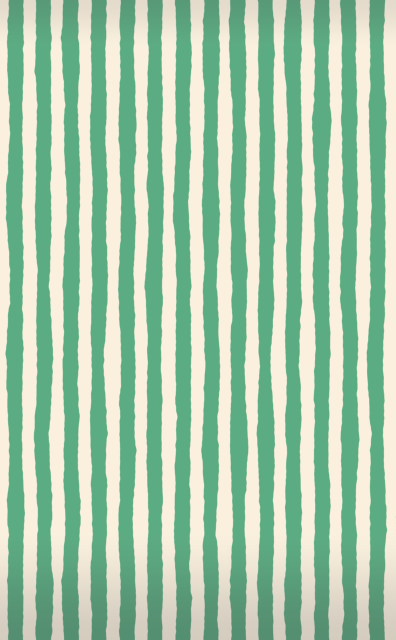
Write a Shadertoy shader that draws this pattern.

```glsl
// Hand-cut vertical stripes, green on cream, shaded towards top and bottom.
// Each stripe is a cell of a repeat; its two edges wander separately with
// one-dimensional gradient noise at a broad and a fine scale.

#define PERIOD 0.0704       // stripe spacing, in canvas widths
#define FIRST_CENTER 0.0390 // centre of the first stripe, in canvas widths
#define STRIPE_WIDTH 0.535  // green share of one period
#define DRIFT 0.09          // broad edge wander, in periods
#define ROUGHNESS 0.032     // fine edge wander, in periods
#define TOP_SHADE 0.09
#define BOTTOM_SHADE 0.15
#define CREAM vec3(0.984, 0.943, 0.872)
#define GREEN vec3(0.362, 0.675, 0.513)

float hash(vec2 p) {
    vec3 q = fract(vec3(p.xyx) * 0.1031);
    q += dot(q, q.yzx + 33.33);
    return fract((q.x + q.y) * q.z);
}

// Gradient noise along t, independent for each seed
float gradientNoise(float t, float seed) {
    float i = floor(t), f = fract(t);
    float a = (2.0 * hash(vec2(i, seed)) - 1.0) * f;
    float b = (2.0 * hash(vec2(i + 1.0, seed)) - 1.0) * (f - 1.0);
    float u = f * f * f * (f * (f * 6.0 - 15.0) + 10.0);
    return 2.0 * mix(a, b, u);
}

// Sideways offset of one edge at height y
float edgeWander(float y, float seed) {
    return DRIFT * gradientNoise(y * 5.0 + 11.0, seed)
         + ROUGHNESS * gradientNoise(y * 24.0 + 37.0, seed + 50.0)
         + 0.5 * ROUGHNESS * gradientNoise(y * 70.0 + 91.0, seed + 100.0);
}

// Signed distance to the stripe in this cell, in periods
float stripeDistance(vec2 p) {
    float x = (p.x - FIRST_CENTER) / PERIOD + 0.5;
    float id = floor(x) + 3.0;
    float local = fract(x) - 0.5;
    float shift = 0.07 * (hash(vec2(id, 7.0)) - 0.5)
                + 0.05 * gradientNoise(p.y * 2.2 + 5.0, id + 200.0);
    float left = shift - 0.5 * STRIPE_WIDTH + edgeWander(p.y, 2.0 * id);
    float right = shift + 0.5 * STRIPE_WIDTH + edgeWander(p.y, 2.0 * id + 1.0);
    return max(left - local, local - right);
}

void mainImage(out vec4 fragColor, in vec2 fragCoord) {
    vec2 p = fragCoord / iResolution.x;
    float height = fragCoord.y / iResolution.y;

    // Stripes with smoothed edges
    float blur = 0.8 / (iResolution.x * PERIOD);
    float cover = 1.0 - smoothstep(-blur, blur, stripeDistance(p));
    vec3 color = mix(CREAM, GREEN, cover);

    // Soft shade at both ends, slightly greyed
    float shade = TOP_SHADE * smoothstep(0.92, 1.0, height)
                + BOTTOM_SHADE * (1.0 - smoothstep(0.0, 0.18, height));
    float grey = dot(color, vec3(0.299, 0.587, 0.114));
    color = mix(color, vec3(grey), shade) * (1.0 - shade);

    fragColor = vec4(color, 1.0);
}
```
